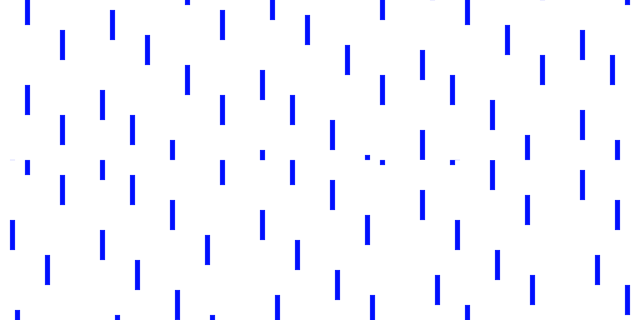
Write a Shadertoy shader that draws this pattern.

```glsl
// Short upright blue dashes on white, like sparse rain set on a square grid.
// Dashes step down diagonal chains of four; chains repeat in sheared columns
// with hashed jitter, and the lower band shows the same field shifted down.

const vec3 PAPER = vec3(1.0);
const vec3 INK = vec3(0.0, 0.06, 1.0);
const float GRID_ROWS = 64.0;                 // grid cells per canvas height
const vec2 DASH_SIZE = vec2(1.0, 6.0);        // in grid cells
const vec2 COLUMN_STEP = vec2(32.0, -4.0);    // sheared repeat of the columns
const float COLUMN_START = 16.0;              // left edge of the first column
const vec2 CHAIN_START = vec2(20.7, 1.2);     // first dash of the first chain
const vec2 CHAIN_STEP = vec2(7.4, 5.6);       // from one dash to the next
const float CHAIN_SPACING = 16.6;             // vertical gap between chains
const int CHAIN_LENGTH = 4;
const float CHAIN_JITTER = 4.0;               // sideways spread of whole chains
const float DASH_JITTER = 1.4;                // spread of single dashes
const float BAND_SEAM = 32.0;                 // row where the lower band begins
const float BAND_SHIFT = 12.0;                // downward shift of the lower band
const float EDGE_PIXELS = 0.75;               // half width of the soft edge

// Integer hash giving two values in 0..1
vec2 hash2(int a, int b) {
    uint h = uint(a + 64) * 1597334677u ^ uint(b + 64) * 3812015801u;
    h = (h ^ (h >> 16)) * 2146121005u;
    h = (h ^ (h >> 15)) * 2221713035u;
    h ^= h >> 16;
    return vec2(float(h & 65535u), float(h >> 16)) / 65535.0;
}

float boxDistance(vec2 p, vec2 halfSize) {
    vec2 q = abs(p) - halfSize;
    return length(max(q, 0.0)) + min(max(q.x, q.y), 0.0);
}

// Upper left corner of a dash, snapped to the grid
vec2 dashCorner(int chain, int link) {
    vec2 corner = CHAIN_START + CHAIN_STEP * float(link);
    corner.y += CHAIN_SPACING * float(chain);
    corner.x += (hash2(chain, -1).x - 0.5) * CHAIN_JITTER;
    corner += (hash2(chain, link) - 0.5) * DASH_JITTER;
    return floor(corner + 0.5);
}

// Coverage of the dash field at p, in cells with y pointing down
float dashField(vec2 p, float soft) {
    p -= COLUMN_STEP * floor((p.x - COLUMN_START) / COLUMN_STEP.x);
    float nearest = 1e3;
    for (int link = 0; link < CHAIN_LENGTH; link++) {
        float linkTop = CHAIN_START.y + CHAIN_STEP.y * float(link);
        int chain = int(floor((p.y - linkTop) / CHAIN_SPACING));
        for (int next = 0; next < 2; next++) {
            vec2 center = dashCorner(chain + next, link) + 0.5 * DASH_SIZE;
            nearest = min(nearest, boxDistance(p - center, 0.5 * DASH_SIZE));
        }
    }
    return 1.0 - smoothstep(-soft, soft, nearest);
}

void mainImage(out vec4 fragColor, in vec2 fragCoord) {
    float cellsPerPixel = GRID_ROWS / iResolution.y;
    vec2 p = vec2(fragCoord.x, iResolution.y - fragCoord.y) * cellsPerPixel;
    float soft = EDGE_PIXELS * cellsPerPixel;

    // Two bands, each cutting its dashes at the seam
    float upper = dashField(p, soft);
    float lower = dashField(p - vec2(0.0, BAND_SHIFT), soft);
    float inLower = smoothstep(-soft, soft, p.y - BAND_SEAM);

    fragColor = vec4(mix(PAPER, INK, mix(upper, lower, inLower)), 1.0);
}
```
